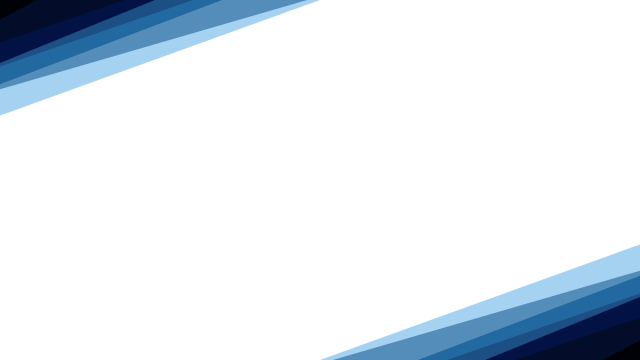
Write a Shadertoy shader that draws this background.

```glsl
// White slide background with fanned blue wedges in two opposite corners.

#define PAPER    vec3(1.0)
#define SKY      vec3(0.65, 0.825, 0.945)
#define STEEL    vec3(0.33, 0.55, 0.73)
#define OCEAN    vec3(0.135, 0.41, 0.63)
#define DENIM    vec3(0.11, 0.315, 0.52)
#define NAVY     vec3(0.01, 0.07, 0.27)
#define MIDNIGHT vec3(0.01, 0.05, 0.16)
#define INK      vec3(0.005, 0.005, 0.03)

// Coverage of the triangle cut off the corner by a line with the given
// intercepts; the edge is one pixel wide at any canvas size.
float wedge(vec2 corner, vec2 intercepts) {
    float inside = 1.0 - dot(corner, 1.0 / intercepts);
    float pixel = length(1.0 / (intercepts * iResolution.xy));
    return clamp(inside / pixel + 0.5, 0.0, 1.0);
}

void mainImage(out vec4 fragColor, in vec2 fragCoord) {
    vec2 uv = fragCoord / iResolution.xy;

    // Half-turn symmetry: distances from the nearer decorated corner
    vec2 corner = vec2(uv.x, 1.0 - uv.y);
    if (corner.x + corner.y > 1.0) corner = 1.0 - corner;

    // Layers from the widest wedge to the corner tip
    vec3 color = PAPER;
    color = mix(color, SKY,      wedge(corner, vec2(0.500, 0.321)));
    color = mix(color, STEEL,    wedge(corner, vec2(0.480, 0.248)));
    color = mix(color, OCEAN,    wedge(corner, vec2(0.347, 0.234)));
    color = mix(color, DENIM,    wedge(corner, vec2(0.302, 0.185)));
    color = mix(color, NAVY,     wedge(corner, vec2(0.242, 0.175)));
    color = mix(color, MIDNIGHT, wedge(corner, vec2(0.195, 0.118)));
    color = mix(color, INK,      wedge(corner, vec2(0.058, 0.054)));

    fragColor = vec4(color, 1.0);
}
```
